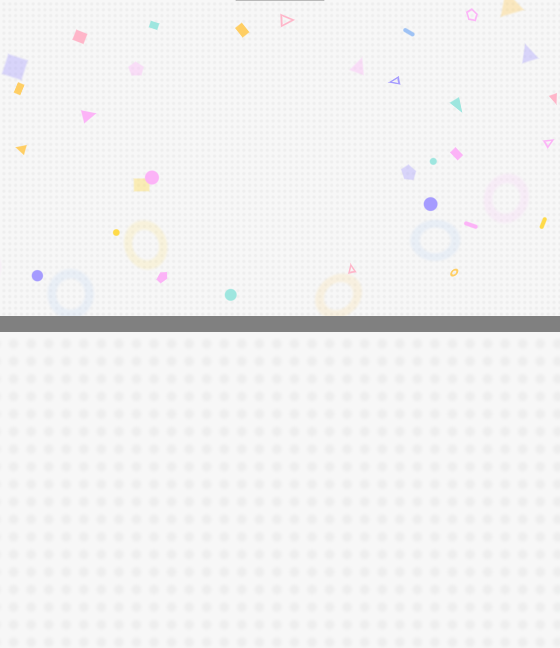
Top: the whole. Bottom: its middle third, enlarged.
Reproduce this background procedurally as a WebGL 1 fragment shader.

```glsl
precision highp float;
// Confetti on a pale dotted sheet: large faint soft shapes under small vivid ones.
// Each layer is a jittered grid; hashes pick the shape, size, turn and colour
// of every cell, and the middle of the sheet is kept clear.

uniform vec2 u_resolution;

const float PI = 3.14159;
const vec3 PAPER = vec3(0.967);
const vec3 DOT = vec3(0.934);

float hash(vec2 cell, float seed) {
  vec3 q = fract(cell.xyx * vec3(0.1031, 0.1130, 0.0973) + seed * 0.1731);
  q += dot(q, q.yzx + 33.33);
  return fract((q.x + q.y) * q.z);
}

vec2 rotate(vec2 p, float angle) {
  float c = cos(angle), s = sin(angle);
  return vec2(c * p.x - s * p.y, s * p.x + c * p.y);
}

float cover(float dist, float softness) {
  return 1.0 - smoothstep(-softness, softness, dist);
}

// Signed distances
float polygon(vec2 p, float sides, float radius) {
  float sector = 2.0 * PI / sides;
  float angle = atan(p.y, p.x + 1e-6);
  float bend = floor(0.5 + angle / sector) * sector - angle;
  return cos(bend) * length(p) - radius * cos(PI / sides);
}

float ring(vec2 p, float radius, float halfWidth) {
  return abs(length(p) - radius) - halfWidth;
}

float capsule(vec2 p, float halfLength, float radius) {
  p.x -= clamp(p.x, -halfLength, halfLength);
  return length(p) - radius;
}

// Pastel palette running from warm to cool
vec3 palette(float t) {
  if (t < 0.14) return vec3(1.00, 0.80, 0.36);
  if (t < 0.22) return vec3(1.00, 0.85, 0.25);
  if (t < 0.34) return vec3(1.00, 0.70, 0.78);
  if (t < 0.52) return vec3(0.99, 0.69, 0.97);
  if (t < 0.68) return vec3(0.63, 0.59, 1.00);
  if (t < 0.80) return vec3(0.60, 0.75, 0.96);
  return vec3(0.60, 0.90, 0.87);
}

// Faint layer: mostly polygons, some wide rings
float faintShape(vec2 p, float kind, float sides, float size, float softness) {
  if (kind < 0.28) return 0.4 * cover(ring(p, 0.064, 0.015), softness + 0.005);
  return cover(polygon(p, sides, mix(0.020, 0.050, size)), softness + 0.003 * size);
}

// Vivid layer: discs, polygons, outlines, loops and short strokes
float vividShape(vec2 p, vec2 skewed, float kind, float sides, float size, float softness) {
  float dist;
  if (kind < 0.31) dist = length(p) - mix(0.010, 0.023, size);
  else if (kind < 0.59) dist = polygon(skewed, sides, mix(0.016, 0.033, size));
  else if (kind < 0.76) dist = abs(polygon(skewed, sides, mix(0.014, 0.026, size))) - 0.003;
  else if (kind < 0.86) dist = ring(skewed, mix(0.011, 0.023, size), 0.0038);
  else dist = capsule(p, mix(0.008, 0.017, size), 0.0065);
  return cover(dist, softness);
}

vec3 scatter(vec3 base, vec2 p, float aspect, float cellSize, float density,
             float seed, bool faint, float softness) {
  vec2 home = floor(p / cellSize);
  for (int j = -1; j <= 1; j++) {
    for (int i = -1; i <= 1; i++) {
      vec2 cell = home + vec2(float(i), float(j));
      vec2 jitter = vec2(hash(cell, seed), hash(cell, seed + 1.0)) - 0.5;
      vec2 center = (cell + 0.5 + 0.72 * jitter) * cellSize;
      vec2 fromMiddle = center / vec2(aspect, 1.0) * 2.0 - 1.0;
      bool clearing = length(fromMiddle / vec2(0.34, 0.85)) < 1.0;
      if (clearing || hash(cell, seed + 2.0) > density) continue;

      // Turn and foreshorten, as if tumbling
      vec2 local = rotate(p - center, 2.0 * PI * hash(cell, seed + 3.0));
      vec2 skewed = local * vec2(1.0, mix(1.0, 1.6, hash(cell, seed + 4.0)));
      float kind = hash(cell, seed + 5.0);
      float sides = 3.0 + floor(2.6 * hash(cell, seed + 6.0));
      float size = hash(cell, seed + 7.0);
      float tone = hash(cell, seed + 8.0);
      float alpha = faint
        ? 0.36 * faintShape(mix(local, skewed, 0.4), kind, sides, size, softness)
        : 0.95 * vividShape(local, skewed, kind, sides, size, softness);
      base = mix(base, palette(faint ? 0.85 * tone : tone), alpha);
    }
  }
  return base;
}

void main() {
  vec2 p = gl_FragCoord.xy / u_resolution.y;
  float aspect = u_resolution.x / u_resolution.y;
  float softness = 0.8 / u_resolution.y;

  // Regular dots, 54 rows to the height
  vec2 grid = fract(p * 54.0 + vec2(0.83, 0.17)) - 0.5;
  vec3 color = mix(PAPER, DOT, 1.0 - smoothstep(0.10, 0.42, length(grid)));

  color = scatter(color, p, aspect, 0.30, 0.80, 11.0, true, softness);
  color = scatter(color, p, aspect, 0.20, 0.74, 37.0, false, softness);

  // Thin grey bar on the top edge
  vec2 bar = abs(p - vec2(0.5 * aspect, 1.0)) - vec2(0.14, 0.0025);
  color = mix(color, vec3(0.65), cover(max(bar.x, bar.y), softness));

  gl_FragColor = vec4(color, 1.0);
}
```
